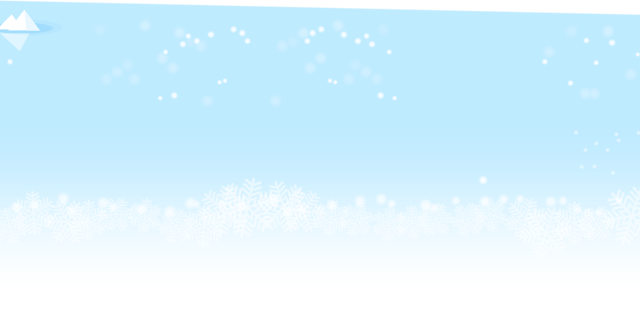
Give the GLSL for this background, as a Shadertoy shader.

```glsl
// Winter backdrop: a pale sky fading to snow, a drift of six-armed snowflakes,
// mirrored glowing snow specks, a small iceberg and a slanted white top edge.
// Everything is placed by hashed loops in units of the canvas height.

const vec3 SKY = vec3(0.75, 0.92, 1.0);
const vec3 SNOW = vec3(1.0);
const vec3 WATER = vec3(0.62, 0.86, 0.99);
const vec3 ICE_SHADE = vec3(0.92, 0.97, 1.0);
const float FADE_LOW = 0.07;        // sky is pure white below this height
const float FADE_HIGH = 0.62;       // and pure blue above this one
const float EDGE_HEIGHT = 0.998;    // white top edge at the left side
const float EDGE_SLOPE = 0.022;
const float SPECK_AXIS = 0.867;     // mirror axis of the sharp specks
const float GLOW_AXIS = 0.755;      // mirror axis of the soft glows
const float DRIFT_HEIGHT = 0.312;   // middle of the snowflake row
const int FLAKES = 24;
const float FLAKE_OPACITY = 0.55;
const vec2 LONE_SPECK = vec2(1.51, 0.437);

vec2 hash2(float n) {
    vec3 h = fract(vec3(n) * vec3(0.1031, 0.1030, 0.0973));
    h += dot(h, h.yzx + 33.33);
    return fract((h.xx + h.yz) * h.zy);
}

float bump(float x, float centre, float width) {
    float t = (x - centre) / width;
    return exp(-t * t);
}

// Soft round dot
float dot2d(vec2 p, vec2 centre, float radius) {
    return 1.0 - smoothstep(0.25 * radius, radius, length(p - centre));
}

float segmentDistance(vec2 p, vec2 a, vec2 b) {
    vec2 ab = b - a;
    return length(p - a - ab * clamp(dot(p - a, ab) / dot(ab, ab), 0.0, 1.0));
}

// Snowflake of unit radius, folded into half of one sixty-degree sector
float flakeDistance(vec2 p, float turn) {
    const float SECTOR = 1.0471976;
    float angle = mod(atan(p.y, p.x) + turn, SECTOR) - 0.5 * SECTOR;
    vec2 q = length(p) * vec2(cos(angle), abs(sin(angle)));
    float d = segmentDistance(q, vec2(0.0), vec2(1.0, 0.0));
    for (int k = 0; k < 4; k++) {
        float start = 0.24 + 0.18 * float(k);
        float len = 0.36 - 0.25 * abs(start - 0.45);
        vec2 root = vec2(start, 0.0);
        d = min(d, segmentDistance(q, root, root + len * vec2(0.5, 0.866)));
    }
    return d - 0.042;
}

// Triangle with a level base; works upright or hanging
float wedge(vec2 p, vec2 apex, float base, float left, float right, float px) {
    float t = (p.y - apex.y) / (base - apex.y);
    float inside = smoothstep(-px, px, p.x - mix(apex.x, left, t))
                 * smoothstep(-px, px, mix(apex.x, right, t) - p.x);
    float soft = px / abs(base - apex.y);
    return inside * step(0.0, t) * (1.0 - smoothstep(1.0 - soft, 1.0 + soft, t));
}

vec3 addIceberg(vec3 col, vec2 p, float px) {
    float pool = length((p - vec2(0.07, 0.912)) / vec2(0.098, 0.018));
    float ripple = length((p - vec2(0.09, 0.914)) / vec2(0.115, 0.026));
    col = mix(col, WATER, 0.25 * (1.0 - smoothstep(0.85, 1.0, ripple)));
    col = mix(col, WATER, 0.85 * (1.0 - smoothstep(0.88, 1.05, pool)));
    col = mix(col, SNOW, 0.5 * wedge(p, vec2(0.062, 0.84), 0.896, 0.0, 0.092, px));
    col = mix(col, SNOW, wedge(p, vec2(0.037, 0.955), 0.908, -0.01, 0.07, px));
    vec2 peak = vec2(0.076, 0.969);
    col = mix(col, SNOW, wedge(p, peak, 0.905, 0.025, 0.124, px));
    return mix(col, ICE_SHADE, wedge(p, peak, 0.905, 0.082, 0.124, px));
}

// Mirrored specks and glows of the upper sky
float skySnow(vec2 p) {
    float light = 0.0;
    vec2 speckPos = vec2(abs(p.x - SPECK_AXIS), p.y);
    vec2 glowPos = vec2(abs(p.x - GLOW_AXIS), p.y);
    for (int i = 0; i < 18; i++) {
        vec2 h = hash2(float(i) + 11.0);
        float spread = fract(float(i) * 0.618 + 0.1);
        bool nearBand = i < 12;
        float x = nearBand ? 0.08 + 0.3 * spread : 0.79 + 0.34 * spread;
        float y = 0.91 - (nearBand ? 0.36 * h.x * h.x : 0.18 * h.x);
        light = max(light, 0.85 * dot2d(speckPos, vec2(x, y), 0.009 + 0.005 * h.y));
        vec2 g = hash2(float(i) + 53.0);
        float gx = nearBand ? 0.09 + 0.37 * spread : 0.92 + 0.3 * spread;
        float gy = 0.97 - 0.3 * g.x;
        light = max(light, (0.12 + 0.2 * g.y) * dot2d(glowPos, vec2(gx, gy), 0.024));
    }
    return light;
}

// Blurred balls along the drift and a faint scatter at the right
float driftSnow(vec2 p) {
    float light = 0.85 * dot2d(p, LONE_SPECK, 0.017);
    for (int i = 0; i < 30; i++) {
        vec2 h = hash2(float(i) + 91.0);
        vec2 ball = vec2((float(i) + h.x) / 15.0, 0.335 + 0.045 * h.y);
        light = max(light, 0.65 * dot2d(p, ball, 0.014 + 0.011 * h.x));
        if (i < 10) {
            vec2 speck = vec2(1.78 + 0.22 * h.y, 0.43 + 0.16 * h.x);
            light = max(light, 0.5 * dot2d(p, speck, 0.009));
        }
    }
    return light;
}

void mainImage(out vec4 fragColor, in vec2 fragCoord) {
    vec2 p = fragCoord / iResolution.y;
    float px = 1.0 / iResolution.y;
    vec3 col = mix(SNOW, SKY, smoothstep(FADE_LOW, FADE_HIGH, p.y));
    col = addIceberg(col, p, px);
    col = mix(col, SNOW, skySnow(p));
    col = mix(col, SNOW, driftSnow(p));

    // Snowflake drift, larger inside its clusters
    for (int i = 0; i < FLAKES; i++) {
        vec2 h = hash2(float(i) + 7.0);
        float x = 2.0 * (float(i) + 0.25 + 0.5 * h.x) / float(FLAKES);
        float cluster = bump(x, 0.80, 0.15) + 0.7 * bump(x, 1.72, 0.09)
                      + bump(x, 1.98, 0.06) + 0.5 * bump(x, 0.17, 0.12);
        float radius = 0.052 + 0.04 * cluster;
        float y = DRIFT_HEIGHT + (h.y - 0.5) * (0.04 + 0.07 * cluster);
        y += 0.045 * bump(x, 1.98, 0.06);
        float d = radius * flakeDistance((p - vec2(x, y)) / radius, 6.28 * h.y);
        col = mix(col, SNOW, FLAKE_OPACITY * (1.0 - smoothstep(-px, px, d)));
    }

    // Slanted top edge
    float above = p.y - EDGE_HEIGHT + EDGE_SLOPE * p.x;
    col = mix(col, SNOW, smoothstep(-px, px, above));
    fragColor = vec4(col, 1.0);
}
```
